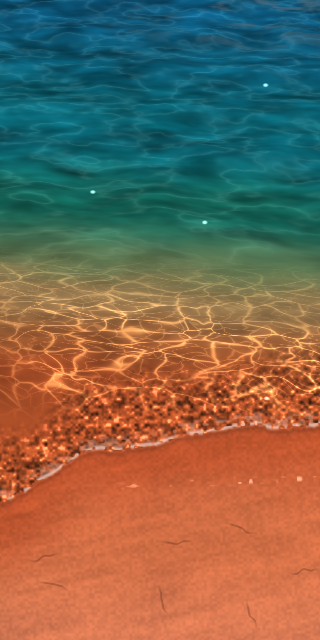
Give the GLSL for this texture, as a Shadertoy shader.

```glsl
// Clear lake water fading from blue through green to a red sandy beach.
// A depth ramp is lit by stretched wave noise, warped cellular caustics,
// pebble grain and foam along a curved shore; the sand is layered noise.

float hash(vec2 p) {
    return fract(sin(dot(p, vec2(127.1, 311.7))) * 43758.5453);
}

float noise(vec2 p) {
    vec2 i = floor(p), f = fract(p);
    f = f * f * (3.0 - 2.0 * f);
    return mix(mix(hash(i), hash(i + vec2(1, 0)), f.x),
               mix(hash(i + vec2(0, 1)), hash(i + vec2(1, 1)), f.x), f.y);
}

float fbm(vec2 p) {
    float sum = 0.0, amp = 0.5;
    for (int i = 0; i < 4; i++) {
        sum += amp * noise(p);
        p = mat2(1.7, 0.5, -0.5, 1.7) * p + 7.3;
        amp *= 0.5;
    }
    return sum / 0.9375;
}

// Gap between the two nearest cell centres: zero on the cell borders
float cellBorder(vec2 p) {
    vec2 base = floor(p);
    float near = 9.0, second = 9.0;
    for (int y = -1; y <= 1; y++)
    for (int x = -1; x <= 1; x++) {
        vec2 c = base + vec2(x, y);
        float d = length(c + 0.1 + 0.8 * vec2(hash(c), hash(c + 41.3)) - p);
        second = min(second, max(near, d));
        near = min(near, d);
    }
    return second - near;
}

float caustics(vec2 q) {
    q += 1.1 * vec2(noise(q * 0.9), noise(q * 0.9 + 19.0));
    q += 0.35 * vec2(noise(q * 2.3 + 5.0), noise(q * 2.3 + 31.0));
    float b = cellBorder(q);
    return 0.7 * smoothstep(0.15, 0.0, b) + 0.45 * exp(-6.0 * b);
}

float shoreHeight(float x) {
    return 0.219 + 0.08 * smoothstep(0.0, 0.32, x) + 0.035 * smoothstep(0.38, 0.75, x)
         + 0.008 * (noise(vec2(x * 14.0, 3.0)) - 0.5) + 0.004 * (noise(vec2(x * 50.0, 8.0)) - 0.5);
}

vec3 waterRamp(float h) {
    vec3 c = vec3(0.68, 0.31, 0.16);
    c = mix(c, vec3(0.63, 0.36, 0.20), smoothstep(0.40, 0.48, h));
    c = mix(c, vec3(0.62, 0.49, 0.32), smoothstep(0.46, 0.53, h));
    c = mix(c, vec3(0.38, 0.46, 0.31), smoothstep(0.52, 0.60, h));
    c = mix(c, vec3(0.09, 0.39, 0.34), smoothstep(0.58, 0.67, h));
    c = mix(c, vec3(0.05, 0.37, 0.42), smoothstep(0.67, 0.78, h));
    return mix(c, vec3(0.06, 0.33, 0.46), smoothstep(0.80, 1.0, h));
}

vec3 water(vec2 uv, vec2 p, float aboveShore) {
    float tilt = 0.03 * (uv.x - 0.5);
    vec3 col = waterRamp(uv.y + tilt + 0.03 * (fbm(vec2(uv.x * 4.0, uv.y * 26.0)) - 0.5));

    // Surface waves, packed tighter toward the top
    float s = uv.y - 0.55;
    vec2 q = vec2((uv.x - 0.5) * (5.0 + 13.0 * s), 44.0 * s + 60.0 * s * s + 0.8 * uv.x);
    q.y += 1.3 * noise(q * vec2(0.7, 0.4));
    float swell = fbm(q) - 0.5;
    float crest = pow(1.0 - abs(2.0 * fbm(q * vec2(1.1, 0.9) + 13.0) - 1.0), 7.0);
    float deep = smoothstep(0.50, 0.68, uv.y);
    col *= 1.0 + deep * 0.85 * swell;
    col += deep * (crest - 0.25) * mix(vec3(0.09, 0.08, 0.06), vec3(0.09, 0.10, 0.10), uv.y);
    float haze = smoothstep(0.88, 0.98, uv.y) * smoothstep(0.2, 0.7, uv.x);
    col = mix(col, vec3(0.34, 0.41, 0.46), 0.55 * haze * smoothstep(0.5, 0.72, fbm(q * 1.4 + 3.0)));

    // Light net on the shallow bed
    float t = uv.y - 0.36;
    vec2 net = vec2(uv.x * 8.0, 24.0 * t + 110.0 * t * t + 1.2 * uv.x);
    float shallow = smoothstep(0.335, 0.40, uv.y) * (1.0 - smoothstep(0.49, 0.61, uv.y + tilt));
    float light = caustics(net) + 0.4 * caustics(net * 1.8 + 9.0);
    float patches = 0.45 + 1.0 * noise(net * 0.6 + 4.0);
    col *= 1.0 + shallow * (0.4 * fbm(net * 1.5) - 0.3);
    col += shallow * light * patches * vec3(0.33, 0.25, 0.15);

    // Pebbles under the thin edge of water
    float pebbly = 1.0 - smoothstep(0.05, 0.13, aboveShore + 0.04 * (noise(p * 9.0) - 0.5));
    float grain = 0.6 * noise(p * vec2(70.0, 85.0)) + 0.4 * noise(p * 125.0);
    col *= 1.0 + pebbly * 1.5 * (grain - 0.5);
    col += pebbly * smoothstep(0.68, 0.86, grain) * vec3(0.32, 0.25, 0.2);
    return col;
}

vec3 sand(vec2 uv, vec2 p, float belowShore) {
    float dry = smoothstep(0.0, 0.16, belowShore + 0.05 * (fbm(p * vec2(3.0, 9.0)) - 0.5));
    vec3 col = mix(vec3(0.75, 0.33, 0.18), vec3(0.82, 0.43, 0.27), dry);
    col = mix(col, vec3(0.86, 0.48, 0.33), 1.0 - smoothstep(0.0, 0.16, uv.y));
    float streak = fbm(vec2(p.x * 5.0 + p.y * 2.0, p.y * 38.0 - p.x * 9.0));
    col *= 1.0 + 0.16 * (streak - 0.5) + 0.12 * (fbm(p * 6.0) - 0.5) + 0.12 * (noise(p * 120.0) - 0.5);

    // Short scattered cracks
    for (int i = 0; i < 7; i++) {
        float k = float(i);
        vec2 d = p - vec2(0.49 + 0.46 * sin(k * 2.4 + 0.7), 0.08 + 0.045 * k);
        float turn = i < 2 ? 1.9 : 0.35 * sin(k * 5.0);
        d = mat2(cos(turn), -sin(turn), sin(turn), cos(turn)) * d;
        d.y += 0.014 * (noise(vec2(d.x * 40.0, k)) - 0.5);
        float crack = smoothstep(0.005, 0.001, abs(d.y)) * smoothstep(0.055, 0.02, abs(d.x));
        col *= 1.0 - 0.2 * crack;
    }
    // Drying specks left by the last wave
    float trace = exp(-pow((uv.y - 0.243 - 0.02 * (uv.x - 0.5)) / 0.004, 2.0)) * smoothstep(0.3, 0.5, uv.x);
    return col + 0.35 * trace * smoothstep(0.6, 0.85, noise(p * vec2(60.0, 100.0)));
}

void mainImage(out vec4 fragColor, in vec2 fragCoord) {
    vec2 uv = fragCoord / iResolution.xy, p = uv * vec2(1.0, 2.0);
    float above = uv.y - shoreHeight(uv.x);
    vec3 col = mix(sand(uv, p, -above), water(uv, p, above), smoothstep(-0.002, 0.002, above));

    // Broken foam and its thin shadow
    col *= 1.0 - 0.15 * exp(-pow((above + 0.005) / 0.004, 2.0));
    float foam = exp(-pow((above - 0.002) / 0.0035, 2.0)) + 0.45 * exp(-pow((above - 0.012) / 0.009, 2.0));
    foam *= smoothstep(0.35, 0.75, noise(p * vec2(75.0, 95.0)));
    col = mix(col, vec3(0.91, 0.74, 0.68), min(0.8 * foam, 0.85));

    // Sun glints
    for (int i = 0; i < 4; i++) {
        vec2 at = i == 0 ? vec2(0.83, 1.734) : i == 1 ? vec2(0.29, 1.40) : i == 2 ? vec2(0.64, 1.305) : vec2(0.833, 0.755);
        col += 0.6 * smoothstep(0.008, 0.002, length((p - at) * vec2(0.7, 1.0)));
    }
    fragColor = vec4(clamp(col, 0.0, 1.0), 1.0);
}
```
